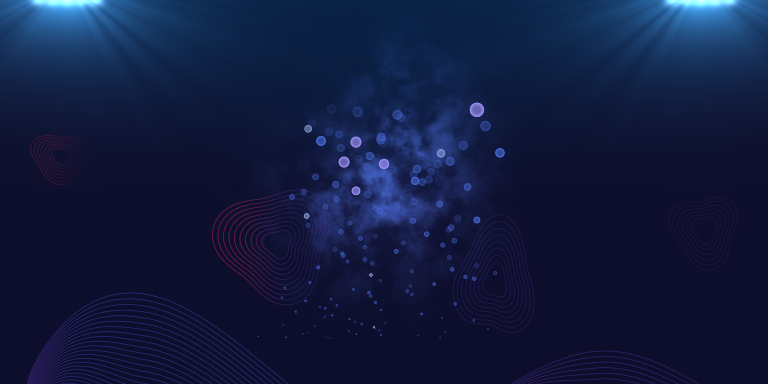
Reproduce this background procedurally as a Shadertoy shader.

```glsl
// Night stage: two corner floodlights, blue smoke, drifting bokeh and contour lines.

const vec3 NIGHT = vec3(0.050, 0.054, 0.170);
const vec3 UPPER_SKY = vec3(0.030, 0.120, 0.255);
const vec3 BEAM = vec3(0.19, 0.43, 0.58);
const vec3 LAMP = vec3(0.75, 0.95, 1.00);
const vec3 SMOKE = vec3(0.25, 0.37, 0.70);
const vec3 BLUE = vec3(0.28, 0.42, 0.86);
const vec3 LILAC = vec3(0.62, 0.57, 0.97);
const vec3 PALE = vec3(0.80, 0.88, 1.00);
const vec3 RED = vec3(0.66, 0.12, 0.29);
const vec3 VIOLET = vec3(0.32, 0.18, 0.60);
const vec3 INDIGO = vec3(0.22, 0.27, 0.70);
const vec2 LAMP_POS = vec2(0.825, 1.0);  // offset from the middle, mirrored
const float LINE_WIDTH = 0.0024;
const int BOKEH_COUNT = 120;
const int KEY_COUNT = 9;
// Largest discs: centre and radius
const vec3 KEY_DISCS[KEY_COUNT] = vec3[KEY_COUNT](
    vec3(1.242, 0.714, 0.019), vec3(0.927, 0.630, 0.0145),
    vec3(0.896, 0.578, 0.0145), vec3(1.000, 0.573, 0.0135),
    vec3(0.927, 0.503, 0.0115), vec3(0.836, 0.633, 0.013),
    vec3(1.081, 0.529, 0.011), vec3(1.302, 0.602, 0.0125),
    vec3(1.242, 0.427, 0.009));

float hash(vec2 p) {
    vec3 q = fract(p.xyx * 0.1031);
    q += dot(q, q.yzx + 33.33);
    return fract((q.x + q.y) * q.z);
}

float noise(vec2 p) {
    vec2 i = floor(p), f = fract(p);
    f = f * f * (3.0 - 2.0 * f);
    return mix(mix(hash(i), hash(i + vec2(1, 0)), f.x),
               mix(hash(i + vec2(0, 1)), hash(i + 1.0), f.x), f.y);
}

float fbm(vec2 p) {
    float sum = 0.0, amp = 0.42;
    for (int i = 0; i < 5; i++) {
        sum += amp * noise(p);
        p = mat2(1.6, 1.2, -1.2, 1.6) * p + 7.3;
        amp *= 0.62;
    }
    return sum;
}

float bell(vec2 p, vec2 centre, vec2 size) {
    vec2 q = (p - centre) / size;
    return exp(-dot(q, q));
}

// Thin antialiased lines at whole numbers of a level field
float isoLines(float level, float px) {
    float slope = length(vec2(dFdx(level), dFdy(level))) / px;
    float d = abs(fract(level - 0.5) - 0.5) / max(slope, 0.001);
    return 1.0 - smoothstep(0.0, max(LINE_WIDTH, px), d);
}

// Nested three-lobed rings
float rings(vec2 p, vec2 centre, vec2 size, float phase, float count, float px) {
    vec2 q = (p - centre) / size;
    float a = atan(q.y, q.x);
    float edge = 1.0 + 0.16 * cos(3.0 * (a - phase)) + 0.06 * cos(a - phase);
    float level = length(q) / edge * count;
    float mask = step(2.5, level) * step(level, count + 0.5);
    return isoLines(level, px) * mask;
}

// Stacked arches: span holds left end and width
float arches(vec2 p, vec2 span, float height, float skew, float gap, float px) {
    float u = (p.x - span.x) / span.y;
    float top = height * sin(3.14159 * pow(clamp(u, 0.0, 1.0), skew));
    float level = (top - p.y) / (gap * mix(0.35, 1.0, smoothstep(0.0, 0.45, u)));
    return isoLines(level, px) * step(-0.5, level) * step(0.0, u) * step(u, 1.0);
}

vec3 addDisc(vec3 col, vec2 p, vec3 disc, vec3 tint, float alpha, float px) {
    float d = length(p - disc.xy);
    float inside = 1.0 - smoothstep(disc.z - 0.5 * px, disc.z + 0.5 * px, d);
    float rim = smoothstep(0.4, 0.95, d / disc.z);
    return mix(col, tint, inside * alpha * mix(0.65, 1.0, rim));
}

void mainImage(out vec4 fragColor, in vec2 fragCoord) {
    vec2 p = fragCoord / iResolution.y;
    float px = 1.0 / iResolution.y;

    // Night gradient
    float side = abs(p.x - 1.0);
    vec3 col = mix(NIGHT, UPPER_SKY, smoothstep(0.45, 1.08, p.y + 0.07 - 0.2 * side));

    // Mirrored floodlights: soft glow, faint oblique streaks, a row of bulbs
    vec2 q = vec2(side, p.y) - LAMP_POS;
    float angle = atan(q.x, 0.05 - q.y);
    float streak = noise(vec2(angle * 8.0, 2.0)) + 0.5 * noise(vec2(angle * 22.0, 5.0)) - 0.75;
    float oblique = smoothstep(0.2, 0.9, abs(angle));
    float reach = length(q * vec2(0.85, 1.35));
    col += BEAM * 0.95 * (1.0 + 0.5 * streak * oblique) * exp(-6.2 * reach);
    col += BEAM * 0.7 * exp(-17.0 * reach);
    for (int i = 0; i < 5; i++) {
        vec2 bulb = vec2(float(i - 2) * 0.037, 0.0);
        col += LAMP * 0.65 * bell(q, bulb, vec2(0.019, 0.015));
    }

    // Smoke column
    float body = 0.75 * bell(p, vec2(1.07, 0.66), vec2(0.14, 0.17))
               + 0.95 * bell(p, vec2(0.98, 0.47), vec2(0.20, 0.17));
    float wisps = smoothstep(0.28, 0.80, fbm(p * 13.0 + 3.0));
    col += SMOKE * body * (0.10 + 0.66 * wisps);

    // Contour blobs and arches
    vec3 warm = mix(RED, VIOLET, smoothstep(0.60, 0.77, p.x));
    col = mix(col, warm, 0.55 * mix(1.0, 0.4, smoothstep(0.62, 0.82, p.x))
        * rings(p, vec2(0.725, 0.365), vec2(0.143), 2.9, 12.0, px));
    col = mix(col, VIOLET, 0.25 * rings(p, vec2(1.29, 0.265), vec2(0.10, 0.145), 1.4, 10.0, px));
    col = mix(col, RED, 0.28 * (1.0 - smoothstep(0.11, 0.25, p.x))
        * rings(p, vec2(0.16, 0.595), vec2(0.076, 0.062), -1.6, 9.0, px));
    col = mix(col, VIOLET, 0.16 * rings(p, vec2(1.835, 0.405), vec2(0.085, 0.09), -1.4, 8.0, px));
    vec3 cool = mix(VIOLET, INDIGO, smoothstep(0.08, 0.25, p.x));
    col = mix(col, cool, 0.44 * arches(p, vec2(0.07, 0.68), 0.237, 0.75, 0.0155, px));
    col = mix(col, VIOLET, 0.42 * arches(p, vec2(1.33, 0.49), 0.086, 1.0, 0.0145, px));

    // Scattered bokeh, growing with height
    for (int i = 0; i < BOKEH_COUNT; i++) {
        float id = float(i), t = (id + 0.5) / float(BOKEH_COUNT);
        float r1 = hash(vec2(id, 1.7)), r2 = hash(vec2(id, 8.3)), r3 = hash(vec2(id, 15.1));
        float rise = pow(t, 1.5);
        vec2 centre = vec2(0.98 + 0.33 * (r1 + r2 - 1.0), mix(0.12, 0.72, rise));
        float radius = mix(0.0021, 0.0135, rise) * mix(0.8, 1.1, r2);
        vec3 tint = mix(BLUE, PALE, 0.7 * step(0.9, r3));
        float alpha = mix(0.35, 0.12, rise) + 0.55 * r3;
        col = addDisc(col, p, vec3(centre, radius), tint, alpha, px);
    }
    for (int i = 0; i < KEY_COUNT; i++) {
        vec3 tint = i < 5 ? LILAC : BLUE;
        col = addDisc(col, p, KEY_DISCS[i], tint, 0.92, px);
    }

    fragColor = vec4(clamp(col, 0.0, 1.0), 1.0);
}
```
